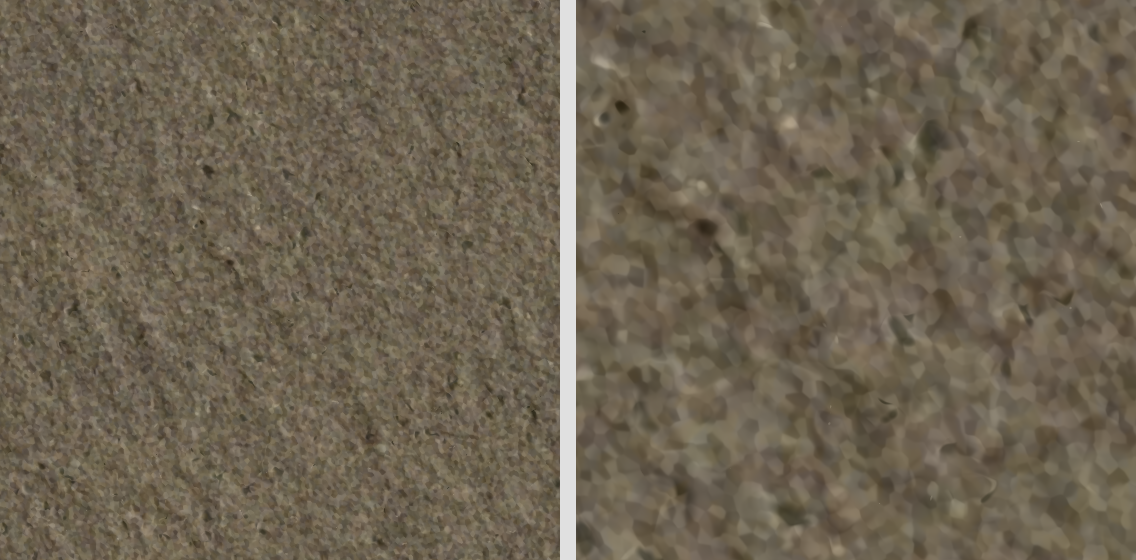
Left, the full canvas; right, a detail of the centre.
This texture is drawn by a WebGL 1 fragment shader. Its source:

```glsl
precision highp float;
// Dry brown soil: fine grit, slanted soft ridges, dark pits and pale crumbs.
uniform vec2 u_resolution;

#define SOIL_COLOR vec3(0.425, 0.384, 0.315)
#define SLANT vec2(0.53, -0.85)
#define GRIT_SCALE 150.0
#define GRIT_CONTRAST 0.068
#define CLOD_SCALE 62.0
#define CLOD_CONTRAST 0.050
#define RIDGE_SCALE vec2(26.0, 11.0)
#define RIDGE_CONTRAST 0.055
#define PIT_DENSITY 31.0
#define PIT_DEPTH 0.17
#define CRUMB_DENSITY 44.0
#define TINT_CONTRAST 0.021

vec3 hash3(vec2 p) {
  vec3 q = fract(p.xyx * vec3(0.1031, 0.1030, 0.0973));
  q += dot(q, q.yxz + 33.33);
  return fract((q.xxy + q.yzz) * q.zyx);
}

// Smooth cellular noise in -1..1: random cell values blended by distance.
float cellNoise(vec2 p) {
  vec2 base = floor(p);
  float sum = 0.0;
  float total = 0.0;
  for (int y = -1; y <= 1; y++) {
    for (int x = -1; x <= 1; x++) {
      vec2 cell = base + vec2(float(x), float(y));
      vec3 r = hash3(cell + 71.0);
      vec2 d = cell + r.xy - p;
      float w = exp(-8.0 * dot(d, d));
      sum += w * (2.0 * r.z - 1.0);
      total += w;
    }
  }
  return sum / (total + 1e-5);
}

// Slope of the noise towards the light, for shaded relief.
float relief(vec2 p, vec2 toLight) {
  return cellNoise(p) - cellNoise(p + toLight);
}

// Soft round spots; a higher chance fills more of the cells.
float spots(vec2 p, float chance) {
  vec2 base = floor(p);
  float mask = 0.0;
  for (int y = -1; y <= 1; y++) {
    for (int x = -1; x <= 1; x++) {
      vec2 cell = base + vec2(float(x), float(y));
      vec3 r = hash3(cell + 19.0);
      float size = mix(0.15, 0.42, fract(r.z * 57.0));
      float radius = 0.001 + size * smoothstep(0.0, 0.08, chance - r.z);
      float d = length(cell + 0.15 + 0.7 * r.xy - p);
      mask = max(mask, 1.0 - smoothstep(0.25 * radius, radius, d));
    }
  }
  return mask;
}

void main() {
  vec2 uv = gl_FragCoord.xy / u_resolution.y;
  // Frame with x across and y along the ridges.
  vec2 slanted = vec2(dot(uv, vec2(-SLANT.y, SLANT.x)), dot(uv, SLANT)) + 3.0;

  float patches = cellNoise(uv * 5.0 + 8.0);
  float grit = cellNoise(slanted * GRIT_SCALE * vec2(1.1, 0.85));
  float clods = cellNoise(slanted * CLOD_SCALE * vec2(1.15, 0.8) + 40.0);
  vec2 warp = vec2(clods, cellNoise(uv * 70.0 + 15.0));

  // Shaded relief, strongest in scattered ridge areas.
  float ridgeArea = 0.65 + 0.45 * cellNoise(uv * 2.6 + 31.0);
  float tone = GRIT_CONTRAST * grit + 0.025 * clods + 0.012 * patches;
  tone += CLOD_CONTRAST * relief(uv * CLOD_SCALE + 0.3 * warp, vec2(0.45, 0.3));
  tone += RIDGE_CONTRAST * ridgeArea
        * relief(slanted * RIDGE_SCALE + 0.25 * warp, vec2(0.5, 0.1));

  // Ragged pits in clusters, each with a lit rim on one side.
  vec2 pitPos = slanted * PIT_DENSITY * vec2(1.1, 0.8) + 0.28 * warp;
  float pitChance = 0.19 + 0.2 * patches;
  float pit = spots(pitPos, pitChance);
  float rim = max(spots(pitPos + vec2(0.22, 0.1), pitChance) - pit, 0.0);
  tone += 0.06 * rim - PIT_DEPTH * pit * (0.75 + 0.25 * grit);

  // Small pale crumbs.
  float crumb = spots(uv * CRUMB_DENSITY + 0.3 * warp.yx + 90.0, 0.1);
  tone += 0.10 * crumb;

  // Faint ochre to blue and green to pink tints.
  float warmth = cellNoise(uv * 95.0 + 5.0) + 0.4 * patches;
  float pinkness = cellNoise(uv * 48.0 + 60.0);
  vec3 tint = warmth * vec3(0.5, 0.1, -0.9) + pinkness * vec3(0.35, -0.3, 0.15);
  tint += pit * vec3(-0.5, 0.25, 0.2);

  vec3 color = SOIL_COLOR + tone * vec3(1.0, 1.0, 0.94) + TINT_CONTRAST * tint;
  gl_FragColor = vec4(clamp(color, 0.0, 1.0), 1.0);
}
```
